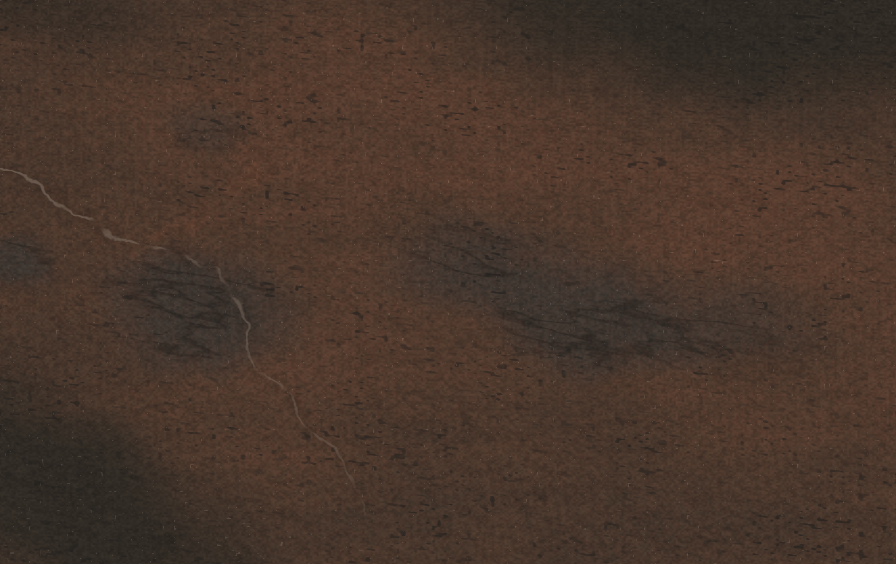
This texture is drawn by a Shadertoy shader. Its source:

```glsl
// Dark brown stone slab: rusty ground with soft charcoal stains, fine grain
// and one pale crack. Layered value noise colours the stone, warped ellipses
// place the stains, and a jittered polyline distance draws the crack.

float hash(vec2 p) {
    return fract(sin(dot(p, vec2(127.1, 311.7))) * 43758.5453);
}

float noise(vec2 p) {
    vec2 i = floor(p), f = fract(p);
    f = f * f * (3.0 - 2.0 * f);
    return mix(mix(hash(i), hash(i + vec2(1, 0)), f.x),
               mix(hash(i + vec2(0, 1)), hash(i + vec2(1, 1)), f.x), f.y);
}

float fbm(vec2 p) {
    float sum = 0.0, amp = 0.5;
    for (int i = 0; i < 5; i++) {
        sum += amp * noise(p);
        p = mat2(1.6, 1.2, -1.2, 1.6) * p + 7.3;
        amp *= 0.5;
    }
    return sum;
}

// Soft tilted ellipse: 1 at the centre, fading out past the radius
float stain(vec2 p, vec2 centre, vec2 radius, float tilt) {
    float c = cos(tilt), s = sin(tilt);
    vec2 d = mat2(c, -s, s, c) * (p - centre) / radius;
    return 1.0 - smoothstep(0.35, 1.3, length(d));
}

// x: distance to the segment, y: position along it
vec2 segment(vec2 p, vec2 a, vec2 b) {
    vec2 d = b - a;
    float t = clamp(dot(p - a, d) / dot(d, d), 0.0, 1.0);
    return vec2(length(p - a - d * t), t);
}

void mainImage(out vec4 fragColor, in vec2 fragCoord) {
    vec2 p = fragCoord / iResolution.y;
    float pixel = 1.0 / iResolution.y;
    vec2 warp = vec2(fbm(p * 5.0), fbm(p * 5.0 + 31.0)) - 0.48;
    vec2 q = p + 0.17 * warp;

    // Rusty ground with faint level bedding
    float cloud = fbm(p * vec2(3.0, 5.0) + 4.0);
    float bedding = fbm(p * vec2(5.0, 26.0) + 13.0);
    float warmth = 0.5 + 1.1 * (cloud - 0.48) + 0.6 * (bedding - 0.48);
    warmth += 0.3 * stain(q, vec2(0.72, 0.78), vec2(0.45, 0.2), 0.0);
    warmth += 0.35 * stain(q, vec2(1.38, 0.64), vec2(0.3, 0.14), -0.1);
    warmth -= 0.3 * stain(q, vec2(1.2, 0.06), vec2(0.7, 0.16), 0.0);
    vec3 color = mix(vec3(0.265, 0.205, 0.168), vec3(0.342, 0.238, 0.184), clamp(warmth, 0.0, 1.0));

    // Charcoal corners and cooler grey patches
    float corner = max(stain(q, vec2(1.36, 0.99), vec2(0.64, 0.19), -0.08),
                       stain(q, vec2(0.08, 0.12), vec2(0.45, 0.19), -0.42));
    corner = max(corner, 0.6 * stain(q, vec2(0.0, 0.99), vec2(0.3, 0.08), 0.0));
    float grey = max(stain(q, vec2(1.03, 0.47), vec2(0.36, 0.1), -0.13),
                     stain(q, vec2(0.36, 0.48), vec2(0.18, 0.11), -0.2));
    grey = max(grey, stain(q, vec2(0.0, 0.54), vec2(0.08, 0.05), 0.0));
    grey = max(grey, 0.5 * stain(q, vec2(0.4, 0.8), vec2(0.08, 0.05), -0.3));
    color = mix(color, vec3(0.177, 0.162, 0.140), 0.9 * corner);
    color = mix(color, vec3(0.232, 0.208, 0.190), 0.8 * grey);

    // Thin dark streaks, mostly inside the grey patches
    float streak = abs(fbm(p * vec2(4.0, 17.0) + vec2(2.0, p.x * 3.0)) - 0.5);
    color *= 1.0 - (0.05 + 0.16 * grey) * (1.0 - smoothstep(0.0, 0.035, streak));

    // Rust vein rising to the right of the crack
    float vein = segment(p + 0.05 * warp, vec2(0.25, 0.56), vec2(0.47, 0.70)).x;
    color += vec3(0.045, 0.018, 0.006) * (1.0 - smoothstep(0.002, 0.028, vein)) * noise(p * 60.0);

    // Grain, flat black flecks in clusters, sparse bright crystals
    float grain = noise(p * vec2(270.0, 310.0)) + 0.6 * noise(p * vec2(120.0, 150.0) + 9.0) - 0.8;
    color *= 1.0 + 0.22 * grain;
    color.r += 0.025 * (noise(p * 170.0 + 50.0) - 0.5) * (1.0 - corner);
    float cluster = smoothstep(0.35, 0.7, fbm(p * vec2(8.0, 14.0) + 21.0));
    float fleck = noise(p * vec2(95.0, 190.0) + vec2(0.0, p.x * 20.0));
    fleck = smoothstep(0.72, 0.92, fleck) * (0.3 + 0.7 * cluster);
    color = mix(color, vec3(0.125, 0.118, 0.112), 0.6 * fleck);
    float crystal = smoothstep(0.9, 0.98, noise(p * 210.0 + 80.0));
    color += vec3(0.095, 0.09, 0.085) * crystal;

    // Pale crack with a dark halo, fading along its length
    vec2 path[6] = vec2[6](vec2(-0.02, 0.71), vec2(0.245, 0.565), vec2(0.39, 0.52),
                           vec2(0.46, 0.357), vec2(0.59, 0.20), vec2(0.648, 0.08));
    vec2 jitter = vec2(fbm(p * 16.0 + 3.0), fbm(p * 16.0 + 60.0)) - 0.48;
    vec2 crackPoint = p + 0.045 * jitter;
    float nearest = 9.0, along = 0.0;
    for (int i = 0; i < 5; i++) {
        vec2 hit = segment(crackPoint, path[i], path[i + 1]);
        if (hit.x < nearest) {
            nearest = hit.x;
            along = (float(i) + hit.y) / 5.0;
        }
    }
    float line = 1.0 - smoothstep(0.0006, 0.0018 + pixel, nearest);
    float strength = mix(0.65, 0.28, along) * smoothstep(0.1, 0.6, noise(p * 35.0));
    color *= 1.0 - 0.1 * (1.0 - smoothstep(0.0, 0.025, nearest)) * noise(p * 80.0);
    color = mix(color, vec3(0.49, 0.43, 0.38), line * strength);

    fragColor = vec4(color, 1.0);
}
```
